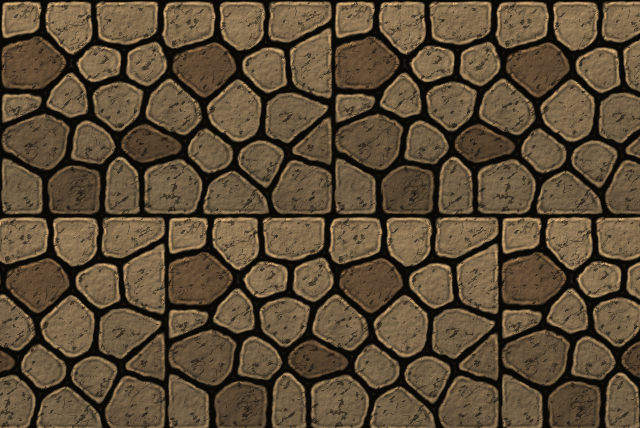
A Shadertoy shader for this texture:

```glsl
// Cobbled stone wall: one tile of rounded stones, repeated in two rows with a half-tile shift.
// Stones are cells of a weighted Voronoi diagram on a jittered grid, clipped to the tile;
// a smooth minimum rounds the corners, and layered noise adds grain, pits and worn rims.

const vec2 TILE_ON_CANVAS = vec2(0.521, 0.504);  // tile size as a share of the canvas
const vec2 TILE = vec2(1.55, 1.0);               // tile size in tile heights
const vec2 GRID = vec2(6.0, 5.0);                // stones across and down one tile
const float SIZE_SPREAD = 0.016;                 // variation of stone weights
const float ROUNDING = 0.0115;
const float HALF_JOINT = 0.0105;
const float TILE_EDGE_TRIM = 0.004;              // joints are thinner at tile edges

const vec3 STONE_TOP = vec3(0.56, 0.465, 0.335);
const vec3 STONE_BOTTOM = vec3(0.42, 0.355, 0.26);
const vec3 DARK_TINT = vec3(0.70, 0.65, 0.62);
const vec3 RIM_TINT = vec3(1.46, 1.41, 1.32);
const vec3 JOINT = vec3(0.035, 0.033, 0.02);
const vec3 EARTH = vec3(0.17, 0.145, 0.10);

float hash12(vec2 p) {
    vec3 q = fract(vec3(p.xyx) * 0.1031);
    q += dot(q, q.yzx + 33.33);
    return fract((q.x + q.y) * q.z);
}

vec2 hash22(vec2 p) {
    return vec2(hash12(p), hash12(p + vec2(37.2, 71.7)));
}

float noise(vec2 p) {
    vec2 i = floor(p), f = fract(p);
    f = f * f * (3.0 - 2.0 * f);
    float a = mix(hash12(i), hash12(i + vec2(1, 0)), f.x);
    float b = mix(hash12(i + vec2(0, 1)), hash12(i + vec2(1, 1)), f.x);
    return mix(a, b, f.y);
}

float fbm(vec2 p) {
    float sum = 0.0, amp = 0.533;
    for (int i = 0; i < 4; i++) {
        sum += amp * noise(p);
        p = mat2(1.6, 1.2, -1.2, 1.6) * p + 17.3;
        amp *= 0.5;
    }
    return sum;
}

// Centre (xy) and weight (z) of the stone in a grid cell
vec3 stoneSite(vec2 cell) {
    float stagger = 0.4 * (mod(cell.y, 2.0) - 0.5);
    vec2 jitter = 0.5 * (hash22(cell + 23.0) - 0.5);
    vec2 centre = (cell + 0.5 + vec2(stagger, 0.0) + jitter) * TILE / GRID;
    return vec3(centre, SIZE_SPREAD * hash12(cell + 61.0));
}

float power(vec2 p, vec3 site) {
    vec2 d = p - site.xy;
    return dot(d, d) - site.z;
}

// Finds the cell that owns p and returns the rounded distance to its border
float stoneInset(vec2 p, vec2 warped, out vec2 owner) {
    float nearest = 1e5;
    for (float y = 0.0; y < GRID.y; y++)
    for (float x = 0.0; x < GRID.x; x++) {
        float d = power(warped, stoneSite(vec2(x, y)));
        if (d < nearest) { nearest = d; owner = vec2(x, y); }
    }
    vec3 own = stoneSite(owner);
    vec4 edges = vec4(p, TILE - p) + TILE_EDGE_TRIM;
    float sum = dot(exp(-edges / ROUNDING), vec4(1.0));
    for (float y = 0.0; y < GRID.y; y++)
    for (float x = 0.0; x < GRID.x; x++) {
        vec2 cell = vec2(x, y);
        if (cell == owner) continue;
        vec3 site = stoneSite(cell);
        float border = (power(warped, site) - nearest) / (2.0 * distance(site.xy, own.xy));
        sum += exp(-border / ROUNDING);
    }
    return -ROUNDING * log(sum);
}

float band(float x, float centre, float width) {
    float t = (x - centre) / width;
    return exp(-t * t);
}

// Grain, slanted pits and short cracks as a brightness factor
float surface(vec2 p, vec2 seed) {
    vec2 slanted = mat2(0.8, 0.6, -0.6, 0.8) * p;
    vec2 q = p + seed;
    float relief = fbm(q * 55.0) - fbm((q + vec2(0.005, 0.007)) * 55.0);
    float pits = smoothstep(0.64, 0.78, fbm(slanted * vec2(34.0, 62.0) + seed));
    float crack = 1.0 - smoothstep(0.0, 0.03, abs(fbm(slanted * vec2(10.0, 17.0) + seed) - 0.5));
    crack *= smoothstep(0.5, 0.75, noise(q * 19.0));
    float mottling = 0.86 + 0.28 * fbm(q * 14.0);
    return (mottling + 0.45 * relief) * (1.0 - 0.5 * pits) * (1.0 - 0.35 * crack);
}

vec3 stoneColor(vec2 p, vec2 cell, float inside) {
    vec2 seed = 9.0 * hash22(cell + 5.0);
    vec3 color = mix(STONE_TOP, STONE_BOTTOM, p.y);
    color *= 0.95 + 0.1 * hash12(cell + 11.0);
    color *= mix(vec3(1.0), DARK_TINT, smoothstep(0.84, 1.0, hash12(cell + 83.0)));
    color *= surface(p, seed);
    // Worn bright rim with a shallow groove behind it
    vec2 outward = normalize(p - stoneSite(cell).xy + 1e-4);
    float lit = 0.85 - 0.2 * dot(outward, vec2(0.6, 0.8));
    float wear = smoothstep(0.2, 0.6, fbm(p * 30.0 + seed));
    color *= 1.0 - 0.3 * band(inside, 0.021, 0.006) * wear;
    return color * mix(vec3(1.0), RIM_TINT, band(inside, 0.010, 0.006) * lit * wear);
}

void mainImage(out vec4 fragColor, in vec2 fragCoord) {
    vec2 uv = fragCoord / iResolution.xy;
    float pixel = 1.0 / (TILE_ON_CANVAS.y * iResolution.y);

    // Rows run down from the top; every second one is shifted by half a tile
    vec2 t = vec2(uv.x, 1.0 - uv.y) / TILE_ON_CANVAS;
    t.x += 0.5 * mod(floor(t.y), 2.0);
    vec2 p = fract(t) * TILE;

    vec2 wobble = vec2(fbm(p * 16.0), fbm(p * 16.0 + 40.0)) - 0.5;
    vec2 cell;
    float inset = stoneInset(p, p + 0.018 * wobble, cell);
    float inside = inset - HALF_JOINT - 0.006 * (noise(p * 38.0) - 0.5);

    float earth = (1.0 - smoothstep(-0.010, -0.001, inset)) * fbm(p * 50.0) * 1.4;
    vec3 joint = mix(JOINT, EARTH, clamp(earth, 0.0, 1.0));
    float coverage = smoothstep(-0.7 * pixel, 0.7 * pixel + 0.004, inside);
    fragColor = vec4(mix(joint, stoneColor(p, cell, inside), coverage), 1.0);
}
```
